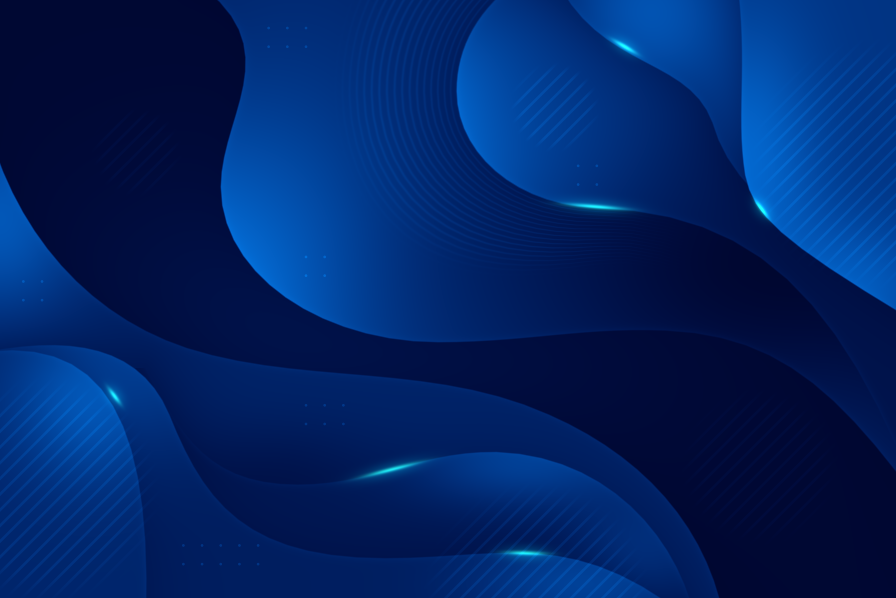
Reproduce this background procedurally as a Shadertoy shader.

```glsl
const float HEIGHT = 5.12;

// An edge holds: distance, side (+1 right, -1 left), end point so far
vec4 edgeFrom(float x, float y) { return vec4(9., 1., x, y); }

// Extends an edge by one cubic piece
void curve(inout vec4 e, vec2 p, float bx, float by, float cx, float cy, float dx, float dy) {
  const int STEPS = 14;
  vec2 a = e.zw, b = vec2(bx, by), c = vec2(cx, cy), d = vec2(dx, dy);
  for (int i = 1; i <= STEPS; i++) {
    float t = float(i) / float(STEPS), u = 1. - t;
    vec2 from = e.zw, to = a*u*u*u + 3.*u*t*(b*u + c*t) + d*t*t*t;
    vec2 s = to - from, w = p - from;
    e.x = min(e.x, length(w - s * clamp(dot(w, s) / dot(s, s), 0., 1.)));
    if ((from.y > p.y) != (to.y > p.y) && w.x < s.x * w.y / s.y) e.y = -e.y;
    e.zw = to;
  }
}

float spot(vec2 p, float x, float y, float rx, float ry) {
  vec2 q = (p - vec2(x, y)) / vec2(rx, ry);
  return exp(-dot(q, q));
}

// Lays a lit sheet over the tone below, with a soft shadow and a fine rim
float layer(float under, float inside, float light, float pixel) {
  under *= 1. - .2 * exp(min(inside, 0.) / .3);
  light += .07 * exp(-max(inside, 0.) / .025);
  return mix(under, light, smoothstep(-pixel, pixel, inside));
}

float dots(vec2 p, float x, float y, float columns, float pixel) {
  const float GAP = .16;
  vec2 q = p - vec2(x, y);
  vec2 cell = clamp(round(q / GAP), vec2(0.), vec2(columns - 1., 1.));
  return 1. - smoothstep(.006, .008 + pixel, length(q - cell * GAP));
}

float hatch(vec2 p, float x, float y, float radius, float pixel) {
  const float GAP = .095;
  float across = abs(fract((p.x + p.y) * .707 / GAP) - .5) * GAP;
  float fade = 1. - smoothstep(.65, 1., length(p - vec2(x, y)) / radius);
  return fade * (1. - smoothstep(.006, .008 + pixel, across));
}

vec3 glint(vec2 p, float x, float y, float angle, float size) {
  vec2 along = vec2(cos(angle), sin(angle)), q = p - vec2(x, y);
  float u = dot(q, along) / size, v = dot(q, vec2(-along.y, along.x));
  return exp(-2.5*u*u - v*v / .0003) * vec3(.12, .6, .4)
       + exp(-1.5*u*u - v*v / .004) * vec3(0., .18, .16);
}

vec3 blueRamp(float tone) {
  float t = clamp(tone, 0., 1.1);
  return vec3(.012*t*t, .02 + .4*pow(t, 1.2), .17 + .66*t);
}

void mainImage(out vec4 fragColor, in vec2 fragCoord) {
  float px = HEIGHT / iResolution.y;
  vec2 p = vec2(fragCoord.x, iResolution.y - fragCoord.y) * px;
  float tone = .045 + .17*spot(p, 2.8,2.9, 2.4,1.5);

  // Wide central sheet
  vec4 e = edgeFrom(1.75, -.1);
  curve(e, p, 2.45,.45, 1.89,1., 1.89,1.6);
  curve(e, p, 1.89,2.35, 2.75,2.93, 3.75,2.93);
  curve(e, p, 4.5,2.93, 5.,2.8, 5.7,2.83);
  curve(e, p, 6.9,2.88, 7.4,3.6, 8.5,5.2);
  float light = .33 + .15*spot(p, 2.6,1., 1.2,1.5) + .33*spot(p, 2.2,2.1, 1.1,1.);
  light += .32 * exp(-e.x / .4) * spot(p, 2.5,2.3, 1.5,1.2);
  light -= .29 * spot(p, 6.6,2.3, 1.8,1.1);
  tone = layer(tone, e.x*e.y, light, px);

  // Rounded upper sheet with contour lines around it
  e = edgeFrom(4.35, -.1);
  curve(e, p, 4.05,.15, 3.91,.45, 3.91,.78);
  curve(e, p, 3.91,1.3, 4.4,1.75, 5.1,1.78);
  curve(e, p, 6.7,1.83, 7.4,2.8, 8.2,5.2);
  float spread = e.x / mix(1.1, .5, smoothstep(3., 5.5, p.x));
  float contour = pow(.5 + .5*cos(spread * 113.), 3.) * (1. - smoothstep(.6, 1., spread));
  tone += .1 * contour * (1. - smoothstep(4.6, 6., p.x));
  light = .2 + .36*spot(p, 4.5,.8, 1.6,1.1);
  light += .45 * exp(-e.x / .45) * spot(p, 4.2,1., 1.,.9);
  tone = layer(tone, e.x*e.y, light, px);

  // Two sheets in the upper right
  e = edgeFrom(4.8, -.1);
  curve(e, p, 5.2,.6, 5.9,.5, 6.1,1.05);
  curve(e, p, 6.3,1.75, 7.,2.3, 12.,5.2);
  light = .21 + .6*spot(p, 5.6,.1, .9,.9) + .2*spot(p, 6.3,1.1, .4,.8);
  tone = layer(tone, e.x*e.y, light, px);
  e = edgeFrom(6.32, -.1);
  curve(e, p, 6.4,.6, 6.3,1., 6.38,1.5);
  curve(e, p, 6.5,2.1, 7.1,2.3, 12.,5.2);
  light = .52 + .44*spot(p, 6.4,1.4, .6,1.2) + .35*spot(p, 7.3,2.5, .7,.6);
  tone = layer(tone, e.x*e.y, light, px);

  // Long lower sheets
  e = edgeFrom(-.1, 1.1);
  curve(e, p, .15,2., .75,2.7, 1.6,2.98);
  curve(e, p, 2.6,3.3, 3.7,3.1, 4.7,3.55);
  curve(e, p, 5.5,3.9, 6.05,4.5, 6.2,5.3);
  light = .37 + .47*spot(p, 0.,1.9, .7,.9) - .14*spot(p, 2.4,4.1, .9,.5);
  tone = layer(tone, -e.x*e.y, light, px);
  e = edgeFrom(1.25, 3.15);
  curve(e, p, 1.55,3.75, 1.8,4.15, 2.55,4.15);
  curve(e, p, 3.2,4.15, 3.6,3.86, 4.25,3.87);
  curve(e, p, 5.2,3.9, 5.8,4.6, 5.95,5.3);
  light = .24 + .4*spot(p, 4.5,3.95, 1.,.4) + .25*spot(p, 5.5,4.7, .6,.5);
  tone = layer(tone, -e.x*e.y, light, px);

  // Two sheets in the lower left
  e = edgeFrom(-.1, 3.01);
  curve(e, p, .6,2.88, 1.2,2.95, 1.45,3.55);
  curve(e, p, 1.75,4.3, 2.1,4.78, 3.3,4.78);
  curve(e, p, 4.3,4.78, 4.9,4.5, 5.9,5.3);
  light = .31 + .35*spot(p, .9,3.2, .9,.8) + .33*spot(p, 5.,5., .9,.4);
  tone = layer(tone, -e.x*e.y, light, px);
  e = edgeFrom(-.1, 3.01);
  curve(e, p, .9,2.9, 1.3,3.6, 1.25,5.3);
  light = .38 + .45*spot(p, .8,3.4, .7,.7);
  tone = layer(tone, -e.x*e.y, light, px);

  // Hatched patches and dot grids
  tone += .12 * (hatch(p, 4.75,.92, .4, px) + hatch(p, 7.5,1.4, 1.1, px)
    + hatch(p, .4,4.2, 1., px) + hatch(p, 4.6,5.1, 1., px));
  tone += .05 * (hatch(p, 1.17,1.3, .4, px) + hatch(p, 6.5,4., .7, px));
  tone += .22 * (dots(p, 2.3,.24, 3., px) + dots(p, 4.95,1.42, 2., px)
    + dots(p, 2.62,2.2, 2., px) + dots(p, .2,2.41, 2., px)
    + dots(p, 2.62,3.47, 3., px) + dots(p, 1.57,4.67, 5., px));

  // Cyan glints along the rims
  fragColor = vec4(blueRamp(tone)
    + glint(p, 5.35,.4, .53, .16) + glint(p, 5.1,1.77, .08, .36)
    + glint(p, 6.52,1.79, .93, .13) + glint(p, .98,3.39, .93, .12)
    + glint(p, 3.35,4.02, -.25, .36) + glint(p, 4.5,4.735, .03, .25), 1.);
}
```
